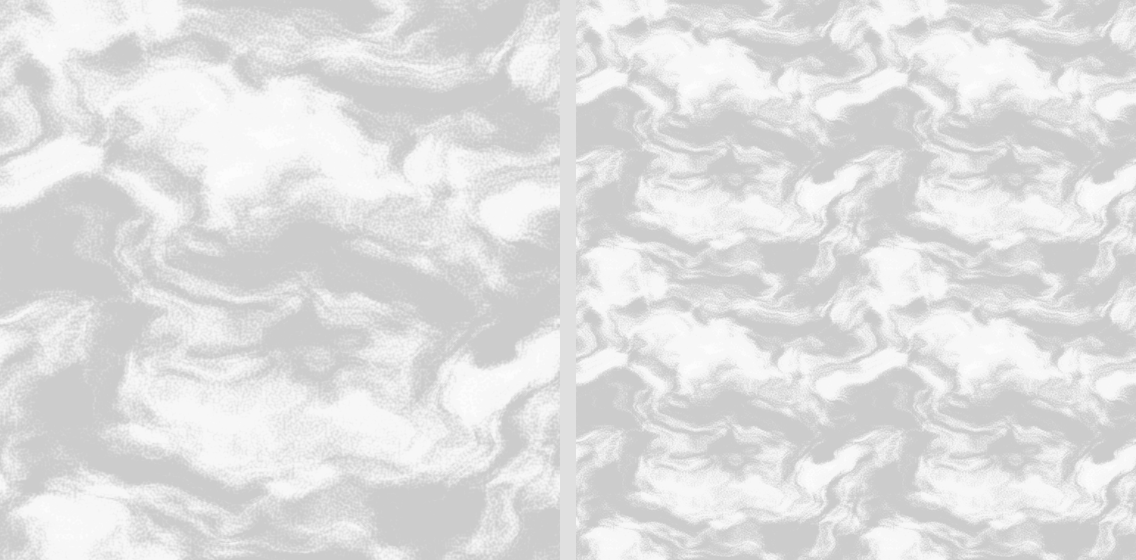
Left, the tile; right, the same tile 2 across and 2 down.
Write a Shadertoy shader that draws this texture.

```glsl
// Pale grey marble: soft light clouds torn by flat grey wisps and fine veins.
// Wrapping gradient noise is warped, then layered as body, creases and streaks;
// every lattice has a whole number of cells, so the square tiles.

const vec3 GREY = vec3(0.800);
const vec3 WHITE = vec3(0.968);

float hash(vec2 cell, float seed) {
    return fract(sin(dot(cell, vec2(127.1, 311.7)) + seed * 17.31) * 43758.5453);
}

// Slope of the random gradient at a wrapped lattice corner
float corner(vec2 cell, vec2 offset, vec2 period, float seed) {
    float angle = 6.28318 * hash(mod(cell, period), seed);
    return dot(vec2(cos(angle), sin(angle)), offset);
}

// Signed gradient noise, repeating when p moves by one unit
float noise(vec2 p, vec2 period, float seed) {
    p *= period;
    vec2 cell = floor(p);
    vec2 f = p - cell;
    vec2 w = f * f * f * (f * (f * 6.0 - 15.0) + 10.0);
    vec2 e = vec2(1.0, 0.0);
    float low = mix(corner(cell, f, period, seed),
                    corner(cell + e.xy, f - e.xy, period, seed), w.x);
    float high = mix(corner(cell + e.yx, f - e.yx, period, seed),
                     corner(cell + e.xx, f - e.xx, period, seed), w.x);
    return mix(low, high, w.y);
}

float fbm(vec2 p, vec2 period, int octaves, float seed) {
    float sum = 0.0;
    float amplitude = 1.0;
    for (int i = 0; i < octaves; i++) {
        sum += amplitude * noise(p, period, seed + float(i));
        period *= 2.0;
        amplitude *= 0.53;
    }
    return sum;
}

// Fibres along a line of slope -shear; a whole shear keeps the tiling
float streaks(vec2 p, float shear, vec2 period, float seed) {
    return fbm(vec2(p.y + shear * p.x, p.x), period, 5, seed);
}

vec2 warp(vec2 p, vec2 period, vec2 amount, float seed) {
    return p + amount * vec2(fbm(p, period, 4, seed), fbm(p, period, 4, seed + 9.0));
}

// Fibres that lie flat, fall or rise from region to region
float fibres(vec2 p, float region) {
    float falling = smoothstep(0.0, 0.22, region);
    float rising = smoothstep(0.0, 0.22, -region);
    return streaks(p, 0.0, vec2(12.0, 3.0), 31.0) * (1.0 - falling - rising)
         + streaks(p, 1.0, vec2(8.0, 3.0), 41.0) * falling
         + streaks(p, -1.0, vec2(9.0, 3.0), 51.0) * rising;
}

void mainImage(out vec4 fragColor, in vec2 fragCoord) {
    vec2 uv = fragCoord / iResolution.xy;

    // Flow: a broad swirl
    vec2 p = warp(uv, vec2(2.0, 3.0), vec2(0.28, 0.14), 1.0);

    // Layers: clouds, dark creases, directional fibres, fine grain
    float body = fbm(p, vec2(3.0, 5.0), 6, 61.0);
    float crease = abs(fbm(p, vec2(3.0, 6.0), 6, 71.0)) - 0.2;
    float region = noise(uv, vec2(3.0, 3.0), 81.0);
    float grain = noise(uv, vec2(190.0), 91.0);
    float tone = body + 0.8 * crease + 0.65 * fibres(p, region) + 0.28 * grain;

    // Colour: grey flattens out below, a few bright flecks stand out above
    vec3 color = mix(GREY, WHITE, smoothstep(-0.34, 0.41, tone));
    float fleck = smoothstep(0.60, 0.85, tone);
    color = mix(color, vec3(0.995), 0.8 * fleck);

    fragColor = vec4(color, 1.0);
}
```
